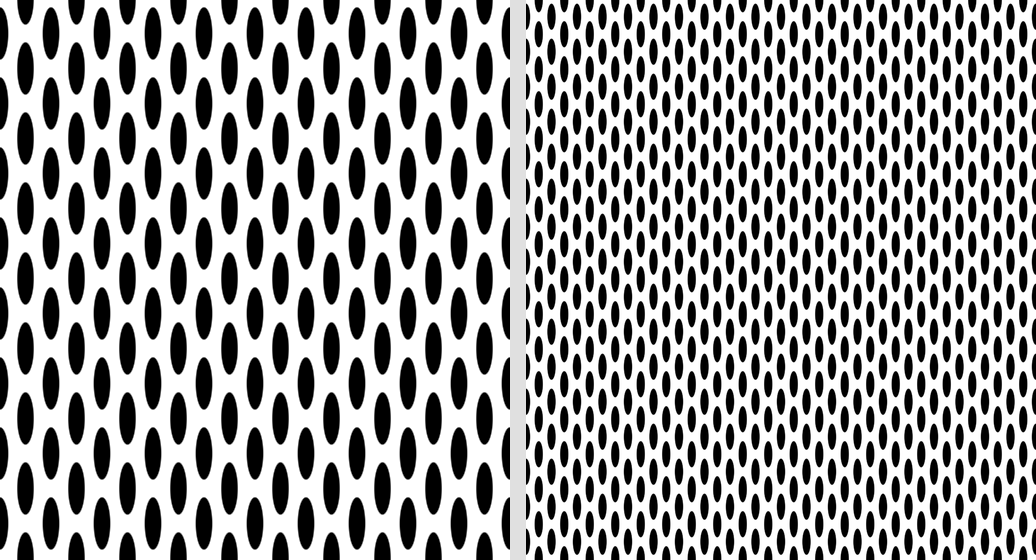
Left, the tile; right, the same tile 2 across and 2 down.
Give the GLSL for this pattern, as a Shadertoy shader.

```glsl
// Staggered columns of tall black ellipses on white, tiling 10 across and 8 down.

const vec2 REPEATS = vec2(10.0, 8.0);      // cells across and down
const vec2 RADII = vec2(0.162, 0.373);     // ellipse radii, in cells
const vec2 OFFSET = vec2(0.0, 0.522);      // centre of the first column, in cells
const vec2 STAGGER = vec2(0.5);            // shift of the in-between columns
const float EDGE_WIDTH = 1.4;              // width of the soft edge, in pixels
const vec3 PAPER = vec3(1.0);
const vec3 INK = vec3(0.0);

// Vector to the nearest point of a unit lattice
vec2 toLattice(vec2 p, vec2 origin) {
    return fract(p - origin + 0.5) - 0.5;
}

// Approximate signed distance to an axis-aligned ellipse
float ellipseDistance(vec2 p, vec2 radii) {
    float k = length(p / radii);
    float slope = length(p / (radii * radii));
    return k * (k - 1.0) / max(slope, 1e-5);
}

// Distance to a lattice of ellipses, one per cell
float ellipseLattice(vec2 p, vec2 origin, vec2 radii, vec2 cellSize) {
    return ellipseDistance(toLattice(p, origin) * cellSize, radii * cellSize);
}

void mainImage(out vec4 fragColor, in vec2 fragCoord) {
    vec2 p = fragCoord / iResolution.xy * REPEATS;
    vec2 cellSize = iResolution.xy / REPEATS;

    // Two interleaved lattices form the stagger
    float d = min(ellipseLattice(p, OFFSET, RADII, cellSize),
                  ellipseLattice(p, OFFSET + STAGGER, RADII, cellSize));

    float paperCover = clamp(0.5 + d / EDGE_WIDTH, 0.0, 1.0);
    fragColor = vec4(mix(INK, PAPER, paperCover), 1.0);
}
```
